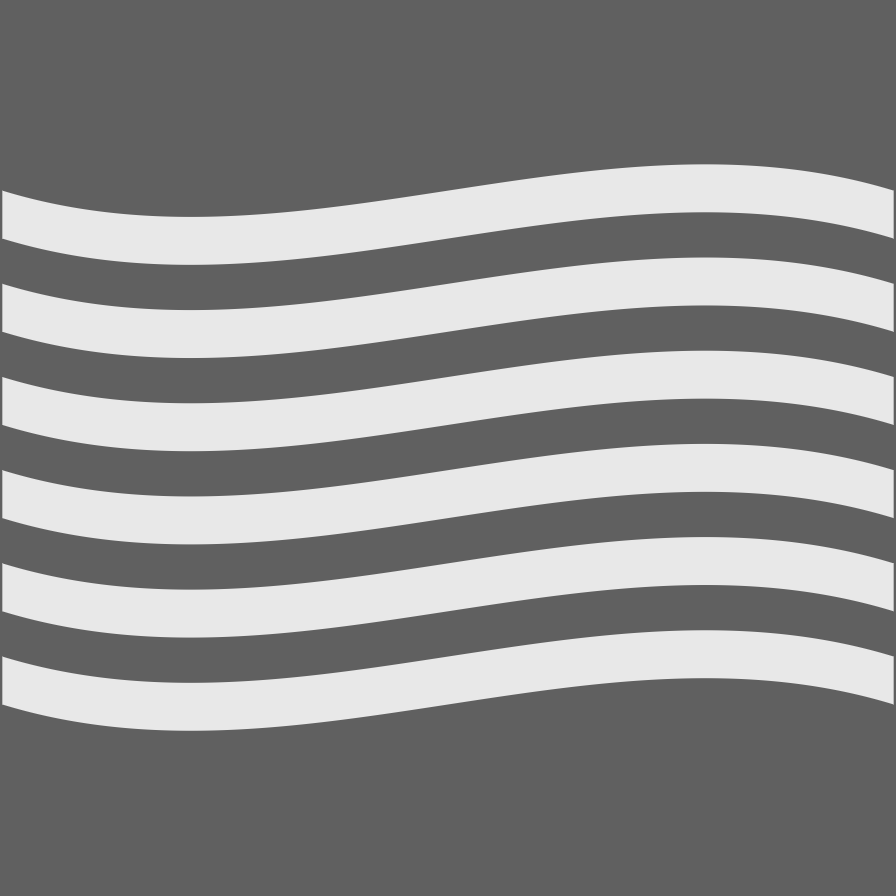
This background is drawn by a WebGL 2 fragment shader. Its source:

```glsl
#version 300 es
precision highp float;
// Six pale wavy stripes, cut straight at both sides, on a dark grey field.

#define STRIPES 6.0
#define PITCH 0.1040
#define THICKNESS 0.0535
#define HALF_WIDTH 0.4974
#define SWELL 0.0762
#define CENTER vec2(0.5, 0.5005)
#define FIELD_COLOR vec3(0.376)
#define STRIPE_COLOR vec3(0.910)

uniform vec2 u_resolution;
out vec4 fragColor;

// Signed distance to the nearest stripe of a stack that follows one cubic wave.
float stripesDistance(vec2 p) {
    float u = clamp(p.x / HALF_WIDTH, -1.0, 1.0);
    float wave = SWELL * (u - u * u * u);
    float slope = SWELL * (1.0 - 3.0 * u * u) / HALF_WIDTH;

    // Snap to the closest stripe, staying within the stack.
    float y = p.y - wave;
    float middle = 0.5 * (STRIPES - 1.0);
    float index = clamp(round(y / PITCH + middle), 0.0, STRIPES - 1.0);
    float offset = y - (index - middle) * PITCH;

    // Divide by the gradient length so slanted edges stay evenly smooth.
    float across = (abs(offset) - 0.5 * THICKNESS) / sqrt(1.0 + slope * slope);
    return max(across, abs(p.x) - HALF_WIDTH);
}

void main() {
    float size = min(u_resolution.x, u_resolution.y);
    vec2 p = (gl_FragCoord.xy - 0.5 * u_resolution) / size + 0.5 - CENTER;

    // One-pixel edge coverage.
    float coverage = clamp(0.5 - stripesDistance(p) * size, 0.0, 1.0);
    fragColor = vec4(mix(FIELD_COLOR, STRIPE_COLOR, coverage), 1.0);
}
```
